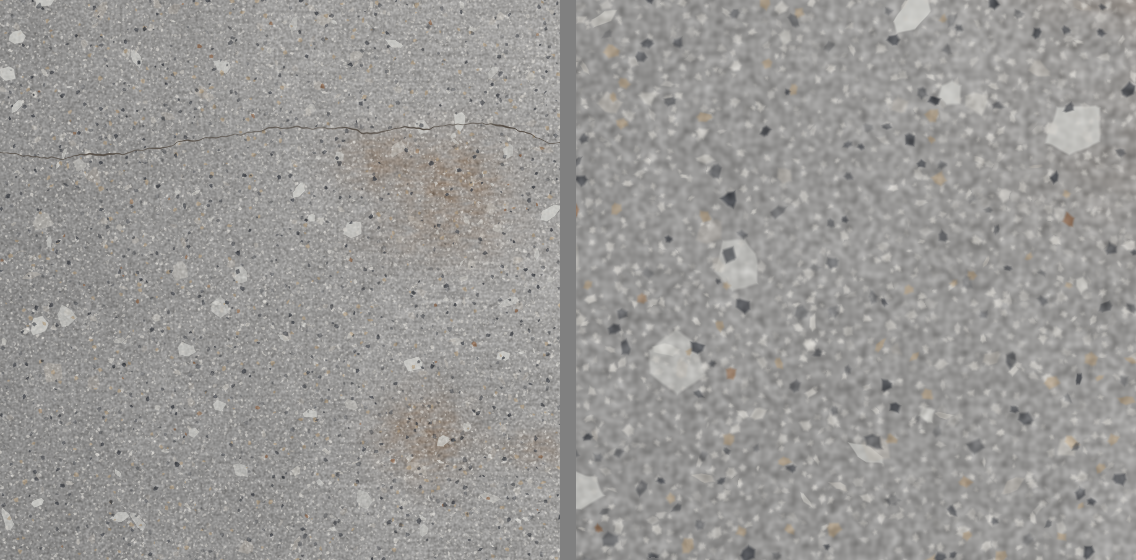
Left: the whole. Right: its middle third, enlarged.
Write a three.js fragment shader that draws this texture.

```glsl
varying vec2 vUv;

const vec3 CEMENT_DARK = vec3(0.545, 0.543, 0.540);
const vec3 CEMENT_LIGHT = vec3(0.632, 0.628, 0.622);
const vec3 CHIP_WHITE = vec3(0.80, 0.80, 0.785);
const vec3 CHIP_CREAM = vec3(0.74, 0.70, 0.65);
const vec3 SAND_WHITE = vec3(0.80, 0.79, 0.77);
const vec3 SAND_TAN = vec3(0.68, 0.60, 0.49);
const vec3 SAND_RUST = vec3(0.53, 0.36, 0.24);
const vec3 SAND_DARK = vec3(0.27, 0.28, 0.30);
const vec3 STAIN = vec3(0.52, 0.42, 0.33);
const vec3 CRACK = vec3(0.33, 0.30, 0.27);

const float GRAIN_CONTRAST = 0.14;
const float MOTTLE_CONTRAST = 0.035;
const float STREAK_CONTRAST = 0.075;
const float STAIN_STRENGTH = 0.75;
const float CRACK_HALF_WIDTH = 0.0011;
const float EDGE = 0.0012;
const float TAU = 6.2832;

vec2 hash2(vec2 p) {
  vec3 q = fract(p.xyx * vec3(0.1031, 0.1030, 0.0973));
  q += dot(q, q.yzx + 33.33);
  return fract((q.xx + q.yz) * q.zy);
}

float corner(vec2 cell, vec2 offset, vec2 f) {
  return dot(hash2(cell + offset) * 2.0 - 1.0, f - offset);
}

float gradientNoise(vec2 p) {
  vec2 c = floor(p), f = fract(p);
  vec2 u = f * f * f * (f * (f * 6.0 - 15.0) + 10.0);
  float low = mix(corner(c, vec2(0.0), f), corner(c, vec2(1.0, 0.0), f), u.x);
  float high = mix(corner(c, vec2(0.0, 1.0), f), corner(c, vec2(1.0), f), u.x);
  return mix(low, high, u.y);
}

// Scattered angular stones: x is coverage, y is a random tone per stone
vec2 stones(vec2 uv, float cells, float share, float radius, float stretch, float seed) {
  vec2 p = uv * cells;
  vec2 result = vec2(0.0);
  for (int j = -1; j <= 1; j++) {
    for (int i = -1; i <= 1; i++) {
      vec2 cell = floor(p) + vec2(float(i), float(j));
      vec2 pick = hash2(cell + seed + 57.0);
      if (pick.x > share) continue;
      vec2 kind = hash2(cell + seed + 113.0);
      float turn = pick.y * TAU;
      vec2 q = p - cell - hash2(cell + seed);
      q = mat2(cos(turn), -sin(turn), sin(turn), cos(turn)) * q;
      q.y *= mix(1.0, stretch, kind.x * kind.x);
      float size = radius * cells * mix(0.4, 1.0, kind.y);
      float d = -size;
      for (int k = 0; k < 6; k++) {
        vec2 side = hash2(cell + seed + 171.0 + 19.0 * float(k));
        float angle = (float(k) + 0.7 * side.x) * TAU / 6.0;
        d = max(d, dot(q, vec2(cos(angle), sin(angle))) - size * mix(0.6, 1.0, side.y));
      }
      float cover = 1.0 - smoothstep(-EDGE, EDGE, d / cells);
      if (cover > result.x) result = vec2(cover, fract(kind.x * 7.3 + kind.y * 5.1));
    }
  }
  return result;
}

float blob(vec2 uv, vec2 center, vec2 size) {
  vec2 q = (uv - center) / size;
  return exp(-dot(q, q));
}

float crackHeight(float x) {
  float trend = 0.725 + 0.05 * smoothstep(0.1, 0.65, x) - 0.018 * smoothstep(0.8, 1.0, x);
  return trend + 0.026 * gradientNoise(vec2(x * 8.0, 3.4))
    + 0.010 * gradientNoise(vec2(x * 24.0, 8.6)) + 0.004 * gradientNoise(vec2(x * 85.0, 5.3));
}

void main() {
  vec2 uv = vUv;
  vec2 rough = uv + 0.0015 * vec2(gradientNoise(uv * 95.0), gradientNoise(uv * 95.0 + 40.0));

  // Cement with uneven light, mottling and brushed streaks
  vec3 color = mix(CEMENT_DARK, CEMENT_LIGHT, smoothstep(0.0, 1.0, uv.x * 0.75 + uv.y * 0.3));
  float streak = gradientNoise(uv * vec2(13.0, 170.0)) + 0.6 * gradientNoise(uv * vec2(30.0, 95.0));
  color += STREAK_CONTRAST * streak * mix(0.25, 1.0, smoothstep(0.3, 0.8, uv.x));
  color += MOTTLE_CONTRAST * (gradientNoise(uv * 5.0) + gradientNoise(uv * 22.0));

  // Rust stains, broken up by noise
  float stain = blob(uv, vec2(0.81, 0.67), vec2(0.09, 0.08)) + 0.7 * blob(uv, vec2(0.67, 0.715), vec2(0.07, 0.05))
    + blob(uv, vec2(0.76, 0.22), vec2(0.075, 0.07)) + 0.6 * blob(uv, vec2(0.96, 0.20), vec2(0.06, 0.03))
    + 0.3 * blob(uv, vec2(0.79, 0.57), vec2(0.14, 0.05));
  float patches = 0.55 + 0.7 * gradientNoise(uv * 26.0) + 0.6 * gradientNoise(uv * vec2(50.0, 120.0));
  color = mix(color, STAIN, STAIN_STRENGTH * clamp(stain * patches, 0.0, 1.0));

  // Large chips and slivers
  vec2 chip = stones(rough, 13.0, 0.42, 0.021, 2.8, 11.0);
  vec2 sliver = stones(rough, 31.0, 0.30, 0.0095, 3.5, 223.0);
  color = mix(color, mix(CHIP_CREAM, CHIP_WHITE, smoothstep(0.1, 0.5, chip.y)), chip.x * mix(0.25, 0.95, chip.y));
  color = mix(color, mix(CHIP_CREAM, CHIP_WHITE, sliver.y), sliver.x * mix(0.2, 0.8, sliver.y));

  // Sand grains: pale, tan with a few rusty ones, and dark
  vec2 pale = stones(rough, 105.0, 0.42, 0.0038, 1.8, 347.0);
  vec2 fine = stones(uv, 170.0, 0.40, 0.0024, 1.4, 461.0);
  vec2 tan_ = stones(rough, 62.0, 0.15, 0.0050, 1.6, 587.0);
  vec2 dark = stones(rough, 72.0, 0.20, 0.0050, 1.7, 691.0);
  color = mix(color, SAND_WHITE, fine.x * mix(0.15, 0.7, fine.y));
  color = mix(color, SAND_WHITE, pale.x * mix(0.15, 0.85, pale.y));
  color = mix(color, mix(SAND_TAN, SAND_RUST, smoothstep(0.88, 0.94, tan_.y)), tan_.x * 0.65);
  color = mix(color, SAND_DARK, dark.x * mix(0.25, 0.9, dark.y));

  // Fine grain over everything but the smooth chips
  float grain = gradientNoise(uv * 215.0) + 0.8 * gradientNoise(uv * 118.0 + 17.0);
  color += GRAIN_CONTRAST * grain * (1.0 - 0.7 * chip.x * chip.y);

  // Hairline crack of varying width
  float width = CRACK_HALF_WIDTH * (1.0 + 1.1 * gradientNoise(vec2(uv.x * 30.0, 12.5)));
  float crack = 1.0 - smoothstep(width - EDGE, width + EDGE, abs(uv.y - crackHeight(uv.x)));
  color = mix(color, CRACK, crack * (0.8 + 0.5 * gradientNoise(vec2(uv.x * 17.0, 21.5))));

  gl_FragColor = vec4(clamp(color, 0.0, 1.0), 1.0);
}
```
